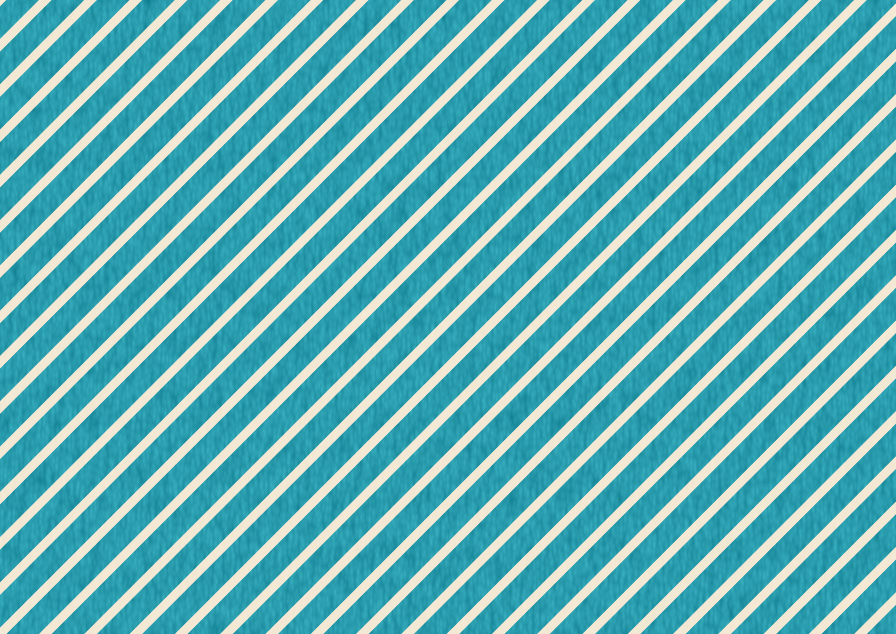
Give the GLSL for this pattern, as a WebGL 1 fragment shader.

```glsl
precision highp float;
// Cream diagonal pinstripes on teal cloth with short vertical fibres.

uniform vec2 u_resolution;

vec2 hash2(vec2 cell) {
  vec2 q = vec2(dot(cell, vec2(127.1, 311.7)), dot(cell, vec2(269.5, 183.3)));
  return fract(sin(q) * 43758.5);
}

// Distance to the nearest scattered point, about 0 to 1.
float cellular(vec2 p) {
  vec2 cell = floor(p);
  vec2 local = fract(p);
  float nearest = 2.0;
  for (int j = -1; j <= 1; j++) {
    for (int i = -1; i <= 1; i++) {
      vec2 offset = vec2(float(i), float(j));
      vec2 toPoint = offset + hash2(cell + offset) - local;
      nearest = min(nearest, dot(toPoint, toPoint));
    }
  }
  return sqrt(nearest);
}

// Cloth grain centred on zero: long fibres, short fibres and soft blotches.
float fibreGrain(vec2 p) {
  float longFibres = cellular(p * vec2(130.0, 24.0)) - 0.47;
  float shortFibres = cellular(p * vec2(170.0, 75.0) + 31.0) - 0.47;
  float blotches = cellular(p * vec2(38.0, 20.0) + 67.0) - 0.47;
  return 0.5 * longFibres + 0.4 * shortFibres + 0.2 * blotches;
}

// Coverage of 45 degree stripes, fourteen repeats per canvas height.
float stripes(vec2 p, float pixel) {
  float phase = (p.x - p.y) * 14.0;
  float fromCentre = abs(fract(phase + 0.5) - 0.5);
  float soft = 14.0 * 0.75 * pixel;
  return 1.0 - smoothstep(0.14 - soft, 0.14 + soft, fromCentre);
}

void main() {
  vec2 p = gl_FragCoord.xy / u_resolution.y;
  float grain = fibreGrain(p);

  vec3 teal = vec3(0.15, 0.60, 0.67) - grain * vec3(0.16, 0.20, 0.19);
  vec3 cream = vec3(0.95, 0.91, 0.83) - grain * vec3(0.02, 0.02, 0.03);

  vec3 colour = mix(teal, cream, stripes(p, 1.0 / u_resolution.y));
  gl_FragColor = vec4(colour, 1.0);
}
```
